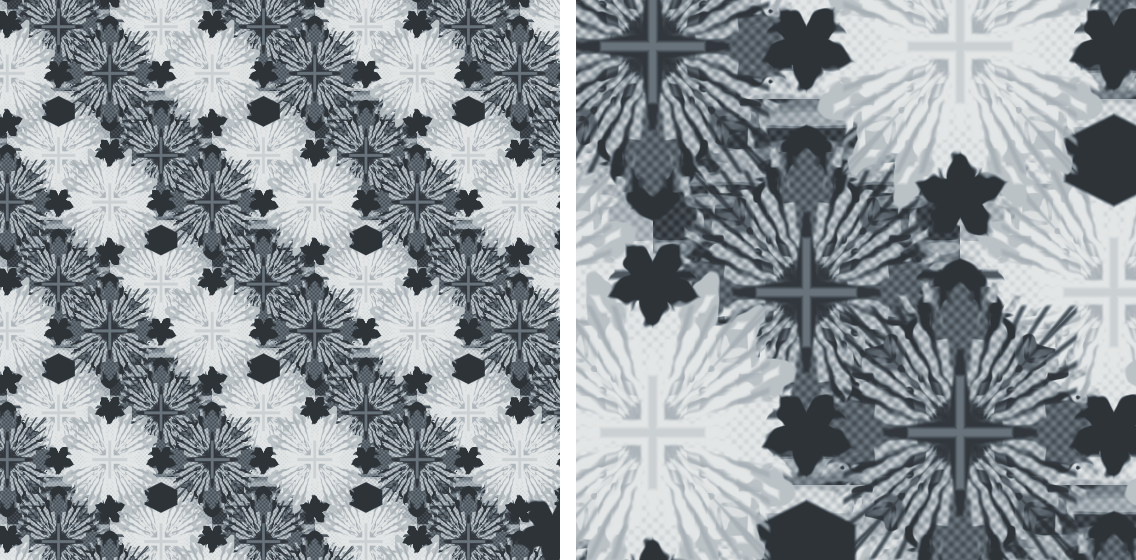
Left, the full canvas; right, a detail of the centre.
Write a three.js fragment shader that draws this pattern.

```glsl
// Mirrored cross-shaped blossoms, alternately dark and pale, in diagonal bands with
// black leaves in the gaps. Two offset grids of folded flowers build up one grey
// level from 0 (ink) to 5 (white), which is turned into a cool grey at the end.
varying vec2 vUv;

float hash(vec2 p) {
  return fract(sin(dot(p, vec2(127.1, 311.7))) * 43758.5);
}

float noise(vec2 p) {
  vec2 i = floor(p), f = fract(p);
  f = f * f * (3.0 - 2.0 * f);
  return mix(mix(hash(i), hash(i + vec2(1.0, 0.0)), f.x),
             mix(hash(i + vec2(0.0, 1.0)), hash(i + 1.0), f.x), f.y);
}

float fill(float d) { return 1.0 - smoothstep(-0.008, 0.008, d); }

float cut(float n, float level) { return smoothstep(level - 0.07, level + 0.07, n); }

float weave(vec2 q) { return sin(q.x * 160.0) * sin(q.y * 160.0); }

// Pointed oval, half.x wide and half.y tall
float pointedOval(vec2 a, vec2 halfSize) {
  float shift = (halfSize.y * halfSize.y - halfSize.x * halfSize.x) / (2.0 * halfSize.x);
  return length(vec2(a.x + shift, a.y)) - shift - halfSize.x;
}

// Ragged five-pointed leaf, tip downwards
float leaf(vec2 q) {
  float turn = atan(q.x, -q.y) * 5.0 / 6.28318;
  float spike = 1.0 - 2.0 * abs(fract(turn + 0.5) - 0.5);
  return length(q) - 0.08 - 0.075 * spike - 0.03 * (noise(q * 35.0) - 0.5);
}

// Woven scraps between the blossoms
float ground(vec2 q, float pale) {
  float scraps = noise(abs(q) * vec2(9.0, 27.0));
  float dark = mix(0.4, 2.1, cut(scraps, 0.42)) + 1.2 * cut(scraps, 0.65);
  float light = mix(3.5, 4.5, cut(scraps, 0.5));
  return mix(dark, light, pale) + 0.5 * weave(q);
}

float flower(float tone, vec2 q, float pale) {
  vec2 a = abs(q);
  float t = max(a.x, a.y * 0.92), w = min(a.x, a.y * 0.92);
  float r = length(vec2(t, w)), angle = atan(w, t + 0.0001);
  float rag = noise(a * 26.0) - 0.5;
  float grain = noise(vec2(t * 17.0, w * 42.0) + 7.0);

  // Outer petals: black ovals when dark, a wide grey fringe when pale
  float fringe = r - 0.45 - 0.06 * cos(angle * 16.0) - 0.06 * rag;
  float ovals = min(pointedOval(a, vec2(0.25, 0.58)), pointedOval(a.yx, vec2(0.21, 0.5)));
  tone = mix(tone, 4.0, pale * fill(fringe));
  tone = mix(tone, 0.0, (1.0 - pale) * fill(ovals + 0.03 * rag));

  // Mottled heart
  float mottle = mix(0.2 + 1.2 * cut(grain, 0.45), 3.9 + 0.9 * cut(grain, 0.4), pale);
  tone = mix(tone, mottle, fill(r - 0.33 - 0.16 * rag));

  // Woven arms of the cross
  float arm = max(w - 0.045 - 0.13 * t, t - 0.42 - 0.1 * rag);
  float cloth = mix(1.3, 4.9, pale) + mix(0.6, 0.35, pale) * weave(q);
  tone = mix(tone, cloth, fill(arm + 0.02 * rag));

  // Broken streaks fanning out from the centre
  for (int i = 0; i < 4; i++) {
    float k = float(i);
    float path = (0.13 + 0.24 * k) * t + 0.3 * t * t * (1.0 - 0.25 * k);
    float d = abs(w - path + 0.02 * rag) - 0.019 + 0.01 * abs(t - 0.28) / 0.2;
    d = max(d, abs(t - 0.28 + 0.025 * k) - 0.17 + 0.015 * k);
    float chips = cut(noise(vec2(t * 24.0, w * 24.0 + k * 9.0)), 0.32);
    float streak = mix(3.6 + 0.8 * weave(q), 5.0, pale);
    tone = mix(tone, mix(0.0, 3.4, pale), 0.8 * fill(abs(w - path - 0.034) - 0.009) * fill(t - 0.38));
    tone = mix(tone, streak, chips * fill(d));
  }

  // Dark slits at the arm ends and the cross in the centre
  float slit = max(abs(w - 0.055) - 0.013, abs(t - 0.43 + 0.06 * rag) - 0.045);
  tone = mix(tone, mix(0.0, 1.0, pale), fill(slit));
  tone = mix(tone, mix(0.1, 5.0, pale), fill(max(w - 0.045 + 0.14 * t, t - 0.25)));
  return mix(tone, mix(1.8, 4.4, pale), fill(max(w - 0.014, t - 0.17)));
}

void main() {
  vec2 p = vUv / 0.183 - vec2(0.071, 0.98);
  vec2 pitch = vec2(1.0, 1.256);

  // Large blossoms, and small ones set between them
  vec2 largeCell = floor(p / pitch + 0.5);
  vec2 large = p - largeCell * pitch;
  vec2 shifted = p - vec2(0.5, 0.456);
  vec2 smallCell = floor(shifted / pitch + 0.5);
  vec2 small = shifted - smallCell * pitch;
  float largePale = mod(largeCell.x + largeCell.y, 2.0);
  float smallPale = 1.0 - mod(smallCell.x + smallCell.y, 2.0);

  float tone = ground(small, smallPale);
  tone = flower(tone, small * 1.04, smallPale);

  // Black cap above each small pale blossom
  vec2 cap = abs(small - vec2(0.0, 0.43));
  tone = mix(tone, 0.0, smallPale * fill(max(cap.x - 0.16, cap.y + 0.5 * cap.x - 0.15)));
  tone = flower(tone, large, largePale);

  // Leaves beside every large blossom, and above and below the pale ones
  tone = mix(tone, 0.0, fill(leaf(small + vec2(0.0, 0.456))));
  tone = mix(tone, 0.0, largePale * fill(leaf(vec2(large.x, abs(large.y) - 0.49))));

  // One oversized leaf in the lower right corner
  tone = mix(tone, 0.0, fill(leaf((p - vec2(5.32, -0.7)) / 2.5)));

  float k = clamp(tone / 5.0, 0.0, 1.0);
  vec3 color = mix(vec3(0.18, 0.20, 0.22), vec3(0.89, 0.90, 0.90), k);
  color += vec3(-0.025, 0.0, 0.02) * 4.0 * k * (1.0 - k);
  gl_FragColor = vec4(color, 1.0);
}
```
